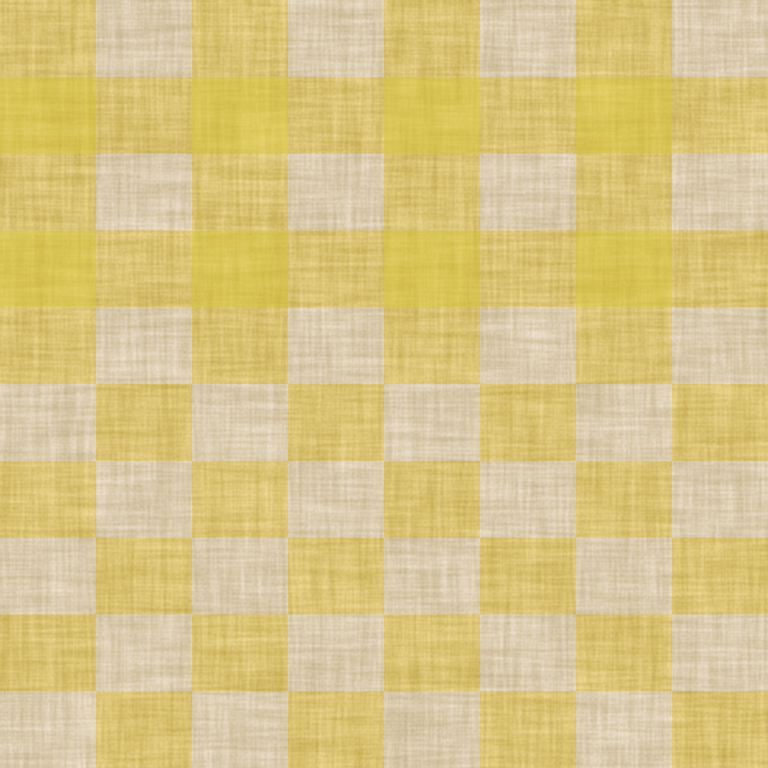
Reproduce this pattern procedurally as a WebGL 2 fragment shader.

```glsl
#version 300 es
precision highp float;

uniform vec2 u_resolution;
out vec4 fragColor;

const vec2 CELLS = vec2(8.0, 10.0);
const float OVERLAP_START = 0.5; // height above which crossing bands overlay

const vec3 LINEN = vec3(0.855, 0.795, 0.680);
const vec3 YELLOW = vec3(0.854, 0.760, 0.447);
const vec3 LIME = vec3(0.848, 0.766, 0.335);
const vec3 THREAD_SHADE = vec3(0.023, 0.026, 0.038);

// Integer hash mapped to a unit gradient
vec2 gradientAt(ivec2 cell, uint seed) {
    uint h = uint(cell.x) * 374761393u + uint(cell.y) * 668265263u + seed * 2246822519u;
    h = (h ^ (h >> 13)) * 1274126177u;
    h = (h ^ (h >> 15)) * 2246822519u;
    h ^= h >> 16;
    float angle = float(h & 65535u) * (6.28318 / 65536.0);
    return vec2(cos(angle), sin(angle));
}

float gradientNoise(vec2 p, uint seed) {
    vec2 base = floor(p);
    vec2 f = p - base;
    ivec2 cell = ivec2(base);
    vec2 blend = f * f * f * (f * (f * 6.0 - 15.0) + 10.0);
    float a = dot(gradientAt(cell, seed), f);
    float b = dot(gradientAt(cell + ivec2(1, 0), seed), f - vec2(1.0, 0.0));
    float c = dot(gradientAt(cell + ivec2(0, 1), seed), f - vec2(0.0, 1.0));
    float d = dot(gradientAt(cell + ivec2(1, 1), seed), f - vec2(1.0));
    return mix(mix(a, b, blend.x), mix(c, d, blend.x), blend.y);
}

// Streaks running along both thread directions
float crossedStreaks(vec2 uv, float across, float along, uint seed) {
    float warp = gradientNoise(uv * vec2(across, along) + 0.37, seed);
    float weft = gradientNoise(uv * vec2(along, across) + 0.61, seed + 1u);
    return warp + weft;
}

// Linen weave, from single threads to broad slubs
float linenWeave(vec2 uv, float threadStrength) {
    float threads = 1.5 * crossedStreaks(uv, 233.0, 17.0, 1u);
    threads += 1.1 * crossedStreaks(uv, 117.0, 9.0, 11u);
    threads += 1.0 * gradientNoise(uv * 241.0, 21u);
    float slubs = 0.9 * crossedStreaks(uv, 47.0, 5.0, 31u);
    return 1.35 * (threads * threadStrength + slubs);
}

// One on even cells, zero on odd cells, with a soft edge
float evenStripe(float x, float softness) {
    float fromCentre = abs(mod(x + 0.5, 2.0) - 1.0);
    return 1.0 - smoothstep(0.5 - softness, 0.5 + softness, fromCentre);
}

// Crossing bands cancel in the lower half and overlay in the upper half
vec3 checkColour(vec2 uv, vec2 pixel, out float overlay) {
    vec2 grid = uv * CELLS;
    vec2 softness = 0.5 * pixel * CELLS;
    float column = evenStripe(grid.x, softness.x);
    float row = evenStripe(grid.y, softness.y);
    float crossing = column * row;
    float upper = smoothstep(-0.5 * pixel.y, 0.5 * pixel.y, uv.y - OVERLAP_START);
    overlay = crossing * upper;
    float single = column + row - 2.0 * crossing;
    vec3 colour = mix(LINEN, YELLOW, single);
    return mix(colour, LIME, overlay);
}

void main() {
    vec2 uv = gl_FragCoord.xy / u_resolution;
    float overlay;
    vec3 colour = checkColour(uv, 1.0 / u_resolution, overlay);

    // The overlaid dye softens the fine threads
    float weave = linenWeave(uv, mix(1.0, 0.5, overlay));
    colour += THREAD_SHADE * weave;

    fragColor = vec4(clamp(colour, 0.0, 1.0), 1.0);
}
```
